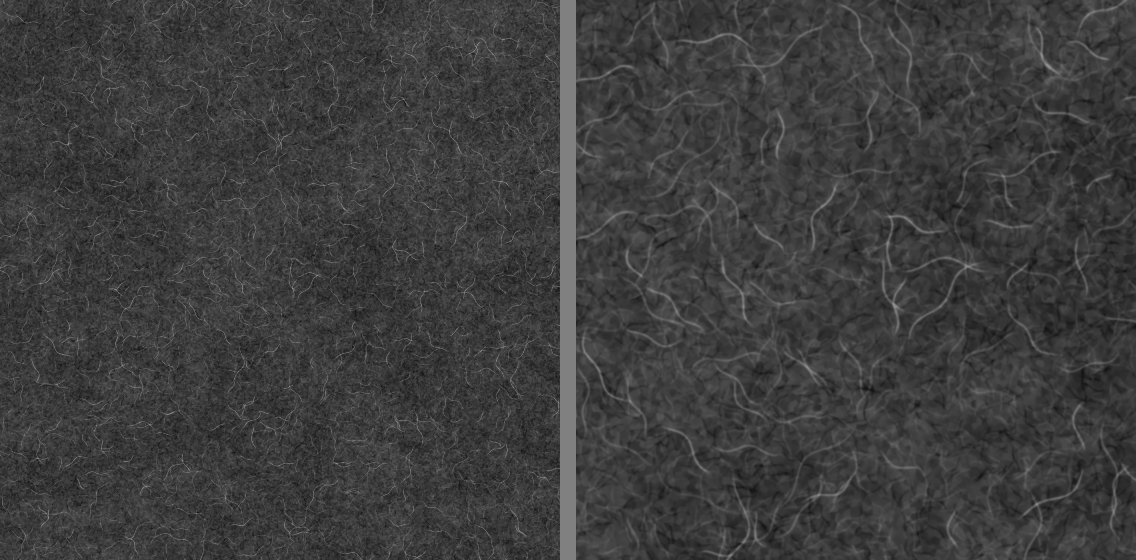
Left, the full canvas; right, a detail of the centre.
Write a Shadertoy shader that draws this texture.

```glsl
// Charcoal wool felt: a dark grey ground mottled by smooth cellular noise,
// matted with layers of short light and dark fibres, and topped by
// sparse, longer, curling pale hairs.

#define BASE_GREY     0.229
#define BLOTCH_AMOUNT 0.022
#define TUFT_AMOUNT   0.024
#define GRAIN_AMOUNT  0.050
#define RIB_AMOUNT    0.0035
#define FIBRE_AMOUNT  0.056
#define HAIR_AMOUNT   0.21
#define FIBRE_LAYERS  6
#define HAIR_LAYERS   3
#define FIBRE_CELLS   70.0
#define HAIR_CELLS    21.0
#define STRAND_WIDTH  0.00085

vec4 hash4(vec2 p) {
    vec4 q = fract(p.xyxy * vec4(0.1031, 0.1030, 0.0973, 0.1099));
    q += dot(q, q.wzxy + 33.33);
    return fract((q.xxyz + q.yzzw) * q.zywx);
}

mat2 rotation(float angle) {
    float c = cos(angle), s = sin(angle);
    return mat2(c, s, -s, c);
}

// Blend of random tones around scattered cell points, from -1 to 1
float cellMottle(vec2 p, float seed) {
    vec2 home = floor(p);
    float total = 0.0, weights = 0.0001;
    for (int y = -1; y <= 1; y++)
    for (int x = -1; x <= 1; x++) {
        vec2 cell = home + vec2(x, y);
        vec4 rnd = hash4(cell + seed);
        vec2 offset = p - cell - rnd.xy;
        float weight = exp(-6.0 * dot(offset, offset));
        total += weight * (rnd.z * 2.0 - 1.0);
        weights += weight;
    }
    return total / weights;
}

// One curved strand per cell; x sums signed tones, y sums pale tones
vec2 strands(vec2 uv, float cells, float curl, float seed) {
    vec2 p = uv * cells;
    vec2 home = floor(p);
    float width = max(STRAND_WIDTH, 0.42 / iResolution.y) * cells;
    vec2 tones = vec2(0.0);
    for (int y = -1; y <= 1; y++)
    for (int x = -1; x <= 1; x++) {
        vec2 cell = home + vec2(x, y);
        vec4 place = hash4(cell + seed);
        vec4 shape = hash4(cell + seed + 57.3);
        vec2 q = rotation(place.z * 6.2832) * (p - cell - place.xy);
        float halfLength = mix(0.35, 0.85, shape.x);
        float bend = (shape.y - 0.5) * curl;
        float wave = 0.06 * curl * sin(q.x * 7.0 + shape.z * 6.2832);
        float slope = 2.0 * bend * q.x
                    + 0.42 * curl * cos(q.x * 7.0 + shape.z * 6.2832);
        float d = (q.y - bend * q.x * q.x - wave) / sqrt(1.0 + slope * slope);
        float cover = exp(-d * d / (width * width));
        cover *= 1.0 - smoothstep(halfLength * 0.6, halfLength, abs(q.x));
        tones += cover * vec2(place.w * 2.0 - 1.0, shape.w * shape.w);
    }
    return tones;
}

void mainImage(out vec4 fragColor, in vec2 fragCoord) {
    vec2 uv = fragCoord / iResolution.y;

    // Soft cloudy ground, from broad blotches down to grain
    float grey = BASE_GREY;
    grey += BLOTCH_AMOUNT * cellMottle(uv * vec2(6.0, 9.0), 11.0);
    grey += BLOTCH_AMOUNT * cellMottle(uv * vec2(24.0, 34.0), 37.0);
    grey += TUFT_AMOUNT * cellMottle(uv * vec2(85.0, 100.0), 71.0);
    grey += GRAIN_AMOUNT * cellMottle(uv * 280.0, 113.0);

    // Faint upright ribs of the backing
    float ribs = sin(uv.x * 171.0 + sin(uv.y * 9.0)) + sin(uv.x * 293.0 + 1.7);
    grey += RIB_AMOUNT * ribs;

    // Matted short fibres
    for (int i = 0; i < FIBRE_LAYERS; i++) {
        float layer = float(i);
        vec2 turned = rotation(layer * 1.13) * uv + layer * 0.37;
        float cells = FIBRE_CELLS * (1.0 + 0.09 * layer);
        grey += FIBRE_AMOUNT * strands(turned, cells, 0.7, layer * 19.0).x;
    }

    // Loose pale hairs
    for (int i = 0; i < HAIR_LAYERS; i++) {
        float layer = float(i);
        vec2 turned = rotation(layer * 0.83 + 0.4) * uv + layer * 0.61;
        float cells = HAIR_CELLS * (1.0 + 0.28 * layer);
        grey += HAIR_AMOUNT * strands(turned, cells, 1.1, 211.0 + layer * 23.0).y;
    }

    fragColor = vec4(vec3(clamp(grey, 0.09, 0.55)), 1.0);
}
```
